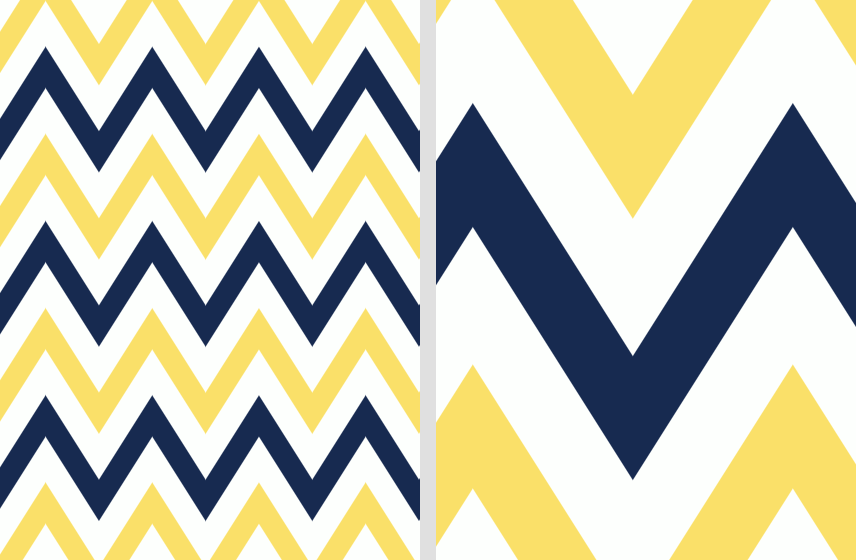
Left, the full canvas; right, a detail of the centre.
This pattern is drawn by a Shadertoy shader. Its source:

```glsl
// Lengths are fractions of the canvas height
#define PERIOD 0.1905
#define PEAK_X 0.0814
#define PEAK_DEPTH 0.0835
#define AMPLITUDE 0.1506
#define SPACING 0.1556
#define THICKNESS 0.0738
#define WHITE vec3(0.994, 1.0, 0.994)
#define NAVY vec3(0.09, 0.165, 0.315)
#define YELLOW vec3(0.98, 0.88, 0.41)

// Triangle wave: 0 at each peak, 1 at each valley
float zigzag(float x) {
    return 2.0 * abs(fract((x - PEAK_X) / PERIOD + 0.5) - 0.5);
}

void mainImage(out vec4 fragColor, in vec2 fragCoord) {
    vec2 uv = fragCoord / iResolution.y;
    float pixel = 1.0 / iResolution.y;

    // Depth below the centre line of the first navy chevron
    float depth = 1.0 - uv.y - PEAK_DEPTH - 0.5 * THICKNESS - AMPLITUDE * zigzag(uv.x);

    // Nearest stripe and the vertical offset from its centre
    float stripe = floor(depth / SPACING + 0.5);
    float offset = abs(depth - stripe * SPACING);

    // Perpendicular distance to the slanted edge
    float slope = 2.0 * AMPLITUDE / PERIOD;
    float edge = (offset - 0.5 * THICKNESS) / sqrt(1.0 + slope * slope);
    float coverage = 1.0 - smoothstep(-0.75 * pixel, 0.75 * pixel, edge);

    // Stripes alternate navy and yellow
    vec3 ink = mod(stripe, 2.0) < 0.5 ? NAVY : YELLOW;
    fragColor = vec4(mix(WHITE, ink, coverage), 1.0);
}
```
